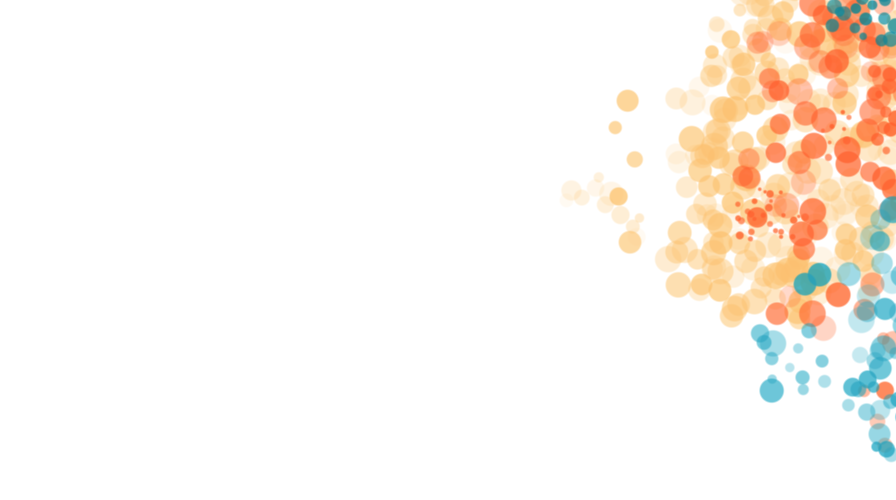
Write a Shadertoy shader that draws this background.

```glsl
// Translucent confetti of amber, orange and teal dots gathered at the right edge of a white field.

// Colours
const vec3 PAPER  = vec3(1.0);
const vec3 AMBER  = vec3(0.99, 0.80, 0.51);
const vec3 ORANGE = vec3(1.00, 0.44, 0.23);
const vec3 TEAL   = vec3(0.20, 0.69, 0.79);
const vec3 DEEP   = vec3(0.12, 0.59, 0.66);

// Radius ranges, in canvas heights
const vec2 BIG   = vec2(0.020, 0.027);
const vec2 MIXED = vec2(0.009, 0.027);
const vec2 SMALL = vec2(0.007, 0.016);
const vec2 TINY  = vec2(0.003, 0.008);

// Opacity ranges
const vec2 PALE = vec2(0.10, 0.45);
const vec2 HALF = vec2(0.25, 0.85);
const vec2 BOLD = vec2(0.70, 0.92);

const float SOFTNESS     = 0.0025; // half width of a dot's edge
const float OVERPRINT    = 0.25;   // how much inks multiply where they overlap
const float GOLDEN_ANGLE = 2.39996;
const float ANGLE_JITTER = 1.3;

vec3 hash33(vec3 p) {
    p = fract(p * vec3(0.1031, 0.1030, 0.0973));
    p += dot(p, p.yxz + 33.33);
    return fract((p.xxy + p.yxx) * p.zyx);
}

// Paints dots on a jittered sunflower spiral that fills an ellipse
void scatter(inout vec3 ink, vec2 p, vec2 centre, vec2 spread, int count,
             vec2 radii, vec2 opacity, vec3 colour) {
    if (any(greaterThan(abs(p - centre), spread + radii.y + 0.02))) return;
    float edge = max(SOFTNESS, 0.75 / iResolution.y);
    for (int i = 0; i < count; i++) {
        float n = float(i);
        vec3 rnd = hash33(vec3(centre * 97.0 + 50.0, n + 1.0));
        float angle = n * GOLDEN_ANGLE + ANGLE_JITTER * rnd.x + centre.x * 40.0;
        float reach = sqrt((n + 0.5) / float(count));
        vec2 dot_centre = centre + spread * reach * vec2(cos(angle), sin(angle));
        float dist = length(p - dot_centre) - mix(radii.x, radii.y, rnd.y);
        float cover = 1.0 - smoothstep(-edge, edge, dist);
        vec3 printed = mix(colour, colour * ink, OVERPRINT);
        ink = mix(ink, printed, cover * mix(opacity.x, opacity.y, rnd.z));
    }
}

// Amber wedge: dense body with stragglers on the left
void paintAmber(inout vec3 ink, vec2 p) {
    scatter(ink, p, vec2(-0.205, 0.715), vec2(0.245, 0.340), 85, BIG, PALE, AMBER);
    scatter(ink, p, vec2(-0.190, 0.720), vec2(0.225, 0.310), 80, BIG, HALF, AMBER);
    scatter(ink, p, vec2(-0.275, 0.930), vec2(0.120, 0.100), 16, MIXED, HALF, AMBER);
    scatter(ink, p, vec2(-0.065, 0.930), vec2(0.100, 0.120), 18, BIG, HALF, AMBER);
    scatter(ink, p, vec2(-0.350, 0.650), vec2(0.060, 0.100), 12, BIG, HALF, AMBER);
    scatter(ink, p, vec2(-0.390, 0.495), vec2(0.080, 0.085), 15, BIG, HALF, AMBER);
    scatter(ink, p, vec2(-0.250, 0.425), vec2(0.115, 0.080), 17, BIG, HALF, AMBER);
    scatter(ink, p, vec2(-0.085, 0.500), vec2(0.100, 0.090), 12, BIG, PALE, AMBER);
    scatter(ink, p, vec2(-0.606, 0.615), vec2(0.062, 0.035), 7, MIXED, PALE, AMBER);
    scatter(ink, p, vec2(-0.530, 0.560), vec2(0.028, 0.040), 4, MIXED, PALE, AMBER);
    scatter(ink, p, vec2(-0.545, 0.645), vec2(0.045, 0.165), 5, MIXED, BOLD, AMBER);
}

// Orange dots over the amber, with a spray of tiny specks
void paintOrange(inout vec3 ink, vec2 p) {
    scatter(ink, p, vec2(-0.135, 0.735), vec2(0.195, 0.265), 46, BIG, HALF, ORANGE);
    scatter(ink, p, vec2(-0.095, 0.945), vec2(0.105, 0.085), 17, BIG, HALF, ORANGE);
    scatter(ink, p, vec2(-0.130, 0.395), vec2(0.120, 0.065), 7, BIG, HALF, ORANGE);
    scatter(ink, p, vec2(-0.030, 0.250), vec2(0.040, 0.150), 6, MIXED, HALF, ORANGE);
    scatter(ink, p, vec2(-0.025, 0.790), vec2(0.030, 0.095), 11, SMALL, BOLD, ORANGE);
    scatter(ink, p, vec2(-0.256, 0.566), vec2(0.075, 0.060), 26, TINY, BOLD, ORANGE);
    scatter(ink, p, vec2(-0.123, 0.735), vec2(0.035, 0.060), 8, TINY, BOLD, ORANGE);
}

// Teal dots down the lower right, and a small cluster in the top corner
void paintTeal(inout vec3 ink, vec2 p) {
    scatter(ink, p, vec2(-0.020, 0.435), vec2(0.080, 0.150), 20, BIG, HALF, TEAL);
    scatter(ink, p, vec2(-0.038, 0.195), vec2(0.065, 0.122), 20, MIXED, HALF, TEAL);
    scatter(ink, p, vec2(-0.210, 0.280), vec2(0.088, 0.078), 13, MIXED, HALF, TEAL);
    scatter(ink, p, vec2(-0.163, 0.437), vec2(0.022, 0.070), 2, BIG, BOLD, TEAL);
    scatter(ink, p, vec2(-0.055, 0.972), vec2(0.080, 0.070), 20, SMALL, BOLD, DEEP);
}

void mainImage(out vec4 fragColor, in vec2 fragCoord) {
    // Origin at the lower right corner, one unit is the canvas height
    vec2 p = (fragCoord - vec2(iResolution.x, 0.0)) / iResolution.y;
    vec3 ink = PAPER;
    paintAmber(ink, p);
    paintOrange(ink, p);
    paintTeal(ink, p);
    fragColor = vec4(ink, 1.0);
}
```
